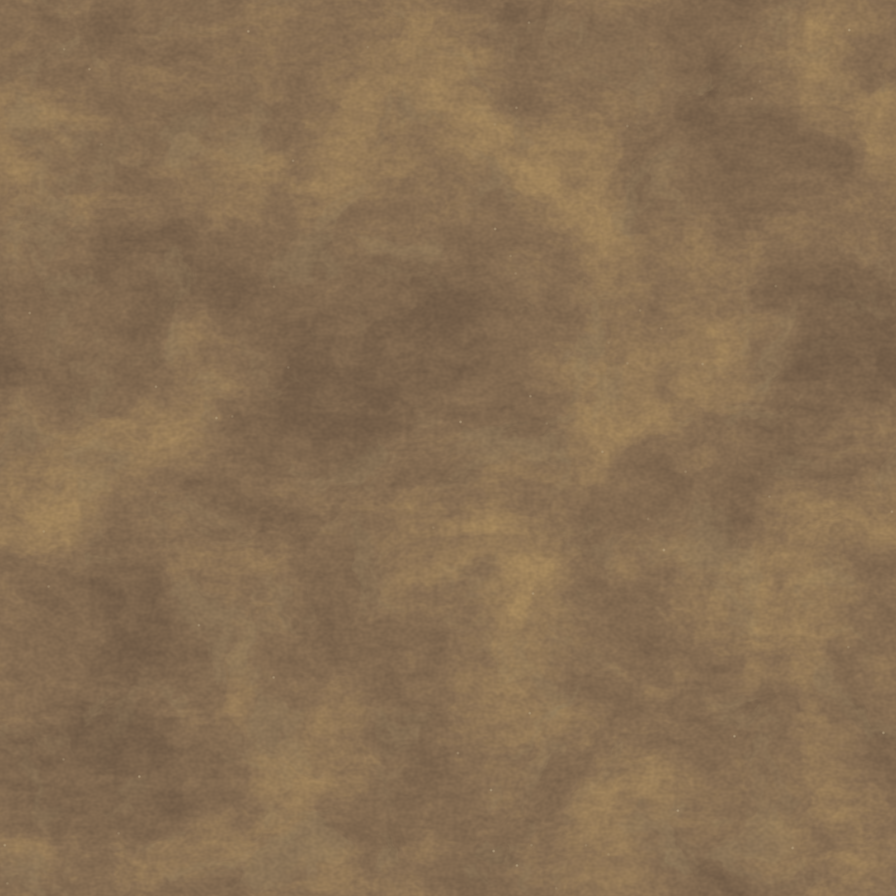
Reproduce this texture procedurally as a Shadertoy shader.

```glsl
// Weathered brown plaster with ochre clouds, faint brushed streaks and fine grain; tiles.

const vec3 UMBER = vec3(0.462, 0.374, 0.286);
const vec3 BROWN = vec3(0.526, 0.428, 0.322);
const vec3 OCHRE = vec3(0.632, 0.518, 0.357);
const vec3 SAGE  = vec3(0.575, 0.495, 0.370);
const vec3 SPECK = vec3(0.740, 0.670, 0.540);
const float TAU = 6.2831853;

// Integer hash of a lattice cell, one value in 0..1
float hash(vec2 cell, float seed) {
    uvec3 q = uvec3(cell.x, cell.y, seed) * uvec3(1597334673u, 3812015801u, 2798796415u);
    uint h = q.x ^ q.y ^ q.z;
    h = (h ^ (h >> 16)) * 2146121005u;
    h = (h ^ (h >> 15)) * 2221713035u;
    h ^= h >> 16;
    return float(h >> 8) / 16777216.0;
}

float cornerSlope(vec2 cell, vec2 offset, vec2 period, float seed) {
    float angle = TAU * hash(mod(cell, period), seed);
    return dot(vec2(cos(angle), sin(angle)), offset);
}

// Gradient noise that wraps after a whole number of cells, about -0.7..0.7
float noise(vec2 uv, vec2 period, float seed) {
    vec2 p = uv * period;
    vec2 i = floor(p);
    vec2 f = p - i;
    vec2 w = f * f * f * (f * (f * 6.0 - 15.0) + 10.0);
    vec2 e = vec2(1.0, 0.0);
    float low = mix(cornerSlope(i, f, period, seed),
                    cornerSlope(i + e.xy, f - e.xy, period, seed), w.x);
    float high = mix(cornerSlope(i + e.yx, f - e.yx, period, seed),
                     cornerSlope(i + e.xx, f - e.xx, period, seed), w.x);
    return mix(low, high, w.y);
}

float fbm(vec2 uv, vec2 period, int octaves, float gain, float seed) {
    float sum = 0.0, amplitude = 1.0;
    for (int k = 0; k < octaves; k++) {
        sum += amplitude * noise(uv, period, seed + float(k));
        period *= 2.0;
        amplitude *= gain;
    }
    return sum;
}

// Sparse pale dots, one candidate per grid cell
float specks(vec2 uv, float cells, float share, float radius, float blur) {
    vec2 p = uv * cells;
    vec2 cell = mod(floor(p), cells);
    vec2 center = 0.2 + 0.6 * vec2(hash(cell, 71.0), hash(cell, 72.0));
    float dist = length(fract(p) - center) / cells;
    float chosen = step(hash(cell, 73.0), share) * (0.3 + 0.7 * hash(cell, 74.0));
    return chosen * (1.0 - smoothstep(radius - blur, radius + blur, dist));
}

// Continuous three colour ramp with its middle colour at 0.45
vec3 plasterRamp(float tone) {
    vec3 shade = mix(UMBER, BROWN, clamp(tone / 0.45, -0.15, 1.0));
    return mix(shade, OCHRE, clamp((tone - 0.45) / 0.55, 0.0, 1.1));
}

void mainImage(out vec4 fragColor, in vec2 fragCoord) {
    vec2 uv = fragCoord / iResolution.xy;
    float pixel = 1.0 / min(iResolution.x, iResolution.y);

    // Warped clouds with ragged edges
    vec2 warp = vec2(fbm(uv, vec2(4.0), 6, 0.58, 11.0), fbm(uv, vec2(4.0), 6, 0.58, 21.0));
    vec2 bent = uv + 0.085 * warp;
    float clouds = fbm(bent, vec2(4.0), 6, 0.58, 31.0);
    float mottling = fbm(uv + 0.02 * warp, vec2(14.0, 20.0), 5, 0.72, 41.0);

    // Horizontal brushing, stronger in some areas
    float brushing = fbm(uv + 0.01 * warp, vec2(12.0, 56.0), 3, 0.75, 51.0);
    brushing *= 0.6 + noise(uv, vec2(5.0), 55.0);

    float tone = 0.46 + 0.72 * clouds + 0.25 * mottling + 0.19 * brushing;
    vec3 color = plasterRamp(tone);

    // Greyish green blooms and thin wandering veins
    float bloom = smoothstep(0.12, 0.65, fbm(bent, vec2(9.0), 5, 0.66, 61.0));
    float vein = 1.0 - smoothstep(0.0, 0.045, abs(noise(bent, vec2(5.0), 67.0)));
    vein *= smoothstep(0.1, 0.5, fbm(uv, vec2(6.0), 3, 0.6, 68.0));
    color = mix(color, SAGE, 0.36 * bloom + 0.3 * vein);

    // Fine grain and isolated bright flecks
    float grain = noise(uv, vec2(190.0, 230.0), 81.0) + 0.7 * noise(uv, vec2(90.0, 120.0), 82.0);
    color *= 1.0 + 0.068 * grain;
    color = mix(color, SPECK, 0.6 * specks(uv, 48.0, 0.03, 0.0013, pixel));

    fragColor = vec4(color, 1.0);
}
```
